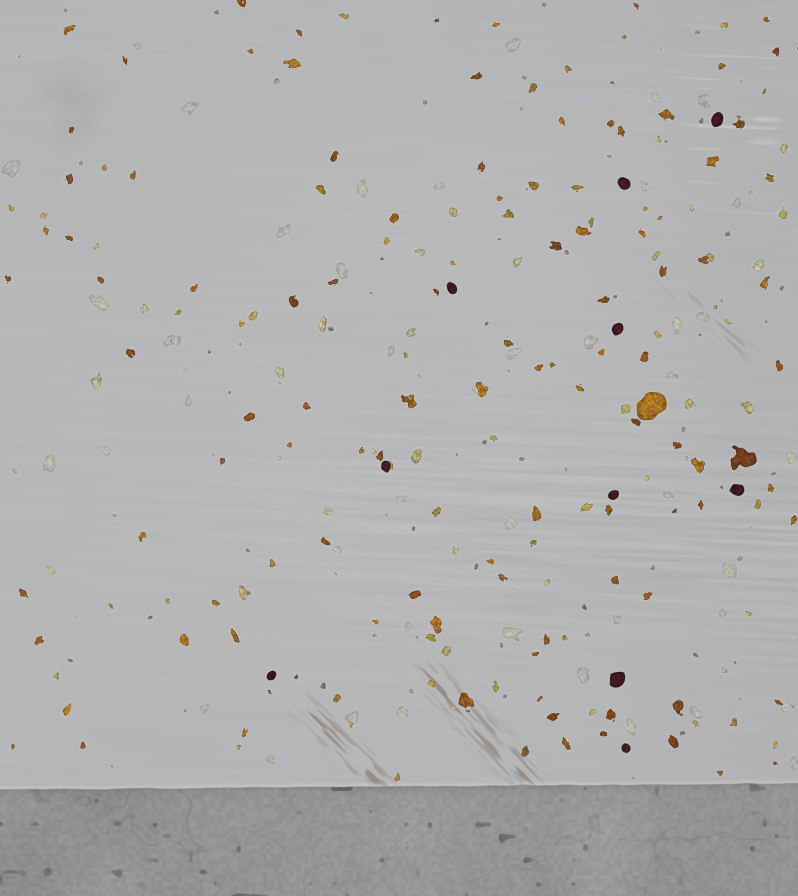
A WebGL 2 fragment shader for this texture:

```glsl
#version 300 es
precision highp float;
// A pale painted board strewn with amber crumbs, waxy flakes and dark oval mites,
// ending above a strip of worn concrete. Debris comes from jittered hash grids
// whose chance follows a density field; brush grain and stains are stretched noise.

uniform vec2 u_resolution;
out vec4 outColor;

// Lengths are in canvas heights.
const float EDGE_LEFT = 0.1185;
const float EDGE_SLOPE = 0.0085;
const float GRAIN_SLOPE = 0.045;
const float GRAIN_STRENGTH = 0.05;
const vec3 BOARD = vec3(0.702, 0.708, 0.716);
const vec3 CONCRETE = vec3(0.565, 0.562, 0.560);
const vec3 AMBER = vec3(0.66, 0.44, 0.10);
const vec3 RUST = vec3(0.43, 0.22, 0.08);
const vec3 HONEY = vec3(0.64, 0.55, 0.22);
const vec3 WAX = vec3(0.69, 0.68, 0.55);
const vec3 FLAKE = vec3(0.62, 0.63, 0.59);
const vec3 MITE = vec3(0.20, 0.075, 0.10);
const vec3 MITE_RIM = vec3(0.29, 0.13, 0.14);
const vec3 GRIT = vec3(0.33, 0.31, 0.28);
const vec3 STAIN = vec3(0.50, 0.44, 0.39);
const vec2 AMBER_LUMP = vec2(0.725, 0.547);
const vec2 RUST_LUMP = vec2(0.828, 0.488);

float hash(vec2 p) {
  vec3 q = fract(p.xyx * 0.1031);
  q += dot(q, q.yzx + 33.33);
  return fract((q.x + q.y) * q.z);
}

vec2 hash2(vec2 p) { return vec2(hash(p + 17.3), hash(p + 71.9)); }

float noise(vec2 p) {
  vec2 i = floor(p), f = fract(p);
  f = f * f * (3.0 - 2.0 * f);
  return mix(mix(hash(i), hash(i + vec2(1, 0)), f.x),
             mix(hash(i + vec2(0, 1)), hash(i + vec2(1, 1)), f.x), f.y);
}

float fbm(vec2 p) {
  float sum = 0.0, gain = 0.5;
  for (int i = 0; i < 4; i++) {
    sum += gain * noise(p);
    p = p * 2.03 + 9.7;
    gain *= 0.5;
  }
  return sum;
}

float edgeHeight(float x) { return EDGE_LEFT + EDGE_SLOPE * x; }

float blob(vec2 p, vec2 center, float spread) {
  vec2 d = (p - center) / spread;
  return exp(-dot(d, d));
}

// Debris gathers at the right and thins out at the upper left.
float density(vec2 p) {
  float d = 0.48 + 0.34 * smoothstep(0.25, 0.6, p.x);
  d += 0.35 * blob(p, vec2(0.62, 0.62), 0.22) + 0.25 * blob(p, vec2(0.2, 0.27), 0.2);
  return d - 0.35 * blob(p, vec2(0.25, 0.86), 0.17) - 0.2 * blob(p, vec2(0.3, 0.44), 0.12);
}

// One irregular grain: ragged outline, darker rim, faint bright halo.
vec3 grain(vec3 base, vec2 d, float radius, vec3 tint, float rough, float opacity) {
  float ragged = (noise(d / radius * 1.3 + tint.xy * 90.0 + radius * 9000.0) - 0.5) * rough;
  float dist = length(d) + ragged * radius - radius;
  float aa = 0.9 / u_resolution.y;
  float halo = smoothstep(0.0035, 0.0, dist) * 0.035 * opacity;
  float texture1 = 0.78 + 0.44 * noise(d * 420.0 + radius * 5000.0);
  vec3 body = tint * texture1 * mix(1.06, 0.78, smoothstep(-0.5 * radius, 0.0, dist));
  return mix(base + halo, body, smoothstep(aa, -aa, dist) * opacity);
}

// Grid of grains; every cell holds at most one.
vec3 scatter(vec3 color, vec2 p, float cell, float chance, float size, float rough,
             float opacity, vec3 tintA, vec3 tintB, float seed) {
  vec2 home = floor(p / cell);
  for (int k = 0; k < 9; k++) {
    vec2 id = home + vec2(k % 3 - 1, k / 3 - 1);
    vec2 key = id + seed * 31.7;
    vec2 center = (id + 0.1 + 0.8 * hash2(key)) * cell;
    if (hash(key + 3.1) > chance * density(center)) continue;
    if (center.y < edgeHeight(center.x) + size) continue;
    float turn = 6.2832 * hash(key + 5.7), c = cos(turn), s = sin(turn);
    vec2 d = mat2(c, s, -s, c) * (p - center);
    d.x *= 1.0 + 0.5 * rough * hash(key + 8.3) + 0.15;
    float radius = size * mix(0.6, 1.25, pow(hash(key + 11.9), 1.5));
    color = grain(color, d, radius, mix(tintA, tintB, hash(key + 13.1)), rough, opacity);
  }
  return color;
}

// Broken scratchy mark along the segment a-b.
float scuff(vec2 p, vec2 a, vec2 b, float width) {
  vec2 axis = normalize(b - a), q = p - a;
  float along = dot(q, axis), across = dot(q, vec2(-axis.y, axis.x));
  float reach = smoothstep(-0.01, 0.03, along) * smoothstep(0.03, -0.01, along - length(b - a));
  return reach * exp(-across * across / (width * width))
       * smoothstep(0.45, 0.8, noise(vec2(along * 45.0, across * 330.0) + a * 50.0));
}

vec3 boardColor(vec2 p) {
  vec3 color = BOARD + 0.018 * blob(p, vec2(0.38, 0.6), 0.4) - 0.012 * smoothstep(0.6, 0.9, p.x);
  color += 0.02 * (fbm(p * 5.0) - 0.48);
  // Brush strokes are strongest across the lower middle.
  float y = p.y + GRAIN_SLOPE * p.x;
  float strokes = noise(vec2(p.x * 7.0, y * 240.0)) + 0.5 * noise(vec2(p.x * 16.0, y * 420.0)) - 0.75;
  float band = 0.18 + 0.8 * exp(-pow((y - 0.44) / 0.11, 2.0)) * smoothstep(0.1, 0.6, p.x);
  color += strokes * GRAIN_STRENGTH * band;
  float glint = smoothstep(0.82, 0.95, noise(vec2(p.x * 14.0, y * 190.0) + 4.0));
  color += 0.06 * glint * blob(p, vec2(0.84, 0.87), 0.1);
  // Stains and diagonal scuffs.
  float marks = scuff(p, vec2(0.33, 0.22), vec2(0.425, 0.125), 0.014)
              + scuff(p, vec2(0.465, 0.26), vec2(0.59, 0.13), 0.015)
              + 0.5 * scuff(p, vec2(0.73, 0.70), vec2(0.83, 0.61), 0.009);
  color = mix(color, STAIN, clamp(marks, 0.0, 1.0) * 0.6);
  return color - 0.07 * blob(p, vec2(0.08, 0.88), 0.035) * fbm(p * 40.0);
}

vec3 concreteColor(vec2 p) {
  vec3 color = CONCRETE + 0.09 * (fbm(p * 9.0) - 0.47) + 0.05 * (noise(p * 240.0) - 0.5);
  color += 0.03 * blob(p, vec2(0.5, 0.06), 0.25);
  float crack = abs(fbm(p * 6.0 + 3.0) - 0.5);
  color -= 0.035 * smoothstep(0.006, 0.0, crack);
  return color - 0.2 * smoothstep(0.86, 0.95, noise(p * 75.0)) * noise(p * 31.0);
}

void main() {
  vec2 p = gl_FragCoord.xy / u_resolution.y;
  float aa = 1.0 / u_resolution.y;
  vec3 board = boardColor(p);
  // Pale layers first, then crumbs, grit and mites.
  board = scatter(board, p, 0.085, 0.50, 0.0085, 0.9, 0.45, FLAKE, WAX, 1.0);
  board = scatter(board, p, 0.075, 0.50, 0.0060, 1.0, 0.85, WAX, HONEY, 2.0);
  board = scatter(board, p, 0.064, 0.55, 0.0062, 1.3, 0.95, AMBER, RUST, 3.0);
  board = scatter(board, p, 0.052, 0.35, 0.0044, 1.1, 0.92, HONEY, RUST, 4.0);
  board = scatter(board, p, 0.050, 0.40, 0.0026, 0.8, 0.80, GRIT, FLAKE, 5.0);
  board = grain(board, p - AMBER_LUMP, 0.0155, AMBER, 0.8, 0.95);
  board = grain(board, p - RUST_LUMP, 0.0105, RUST, 1.4, 0.95);
  board = scatter(board, p, 0.190, 0.70, 0.0092, 0.25, 1.0, MITE, MITE_RIM, 6.0);

  // Lit board edge, with a soft shadow on the concrete.
  float rise = p.y - edgeHeight(p.x) - 0.0015 * (noise(vec2(p.x * 60.0, 2.0)) - 0.5);
  board += 0.05 * smoothstep(0.006, 0.0, rise);
  vec3 floorColor = concreteColor(p) - 0.06 * exp(min(rise, 0.0) / 0.006);
  outColor = vec4(mix(floorColor, board, smoothstep(-aa, aa, rise)), 1.0);
}
```
